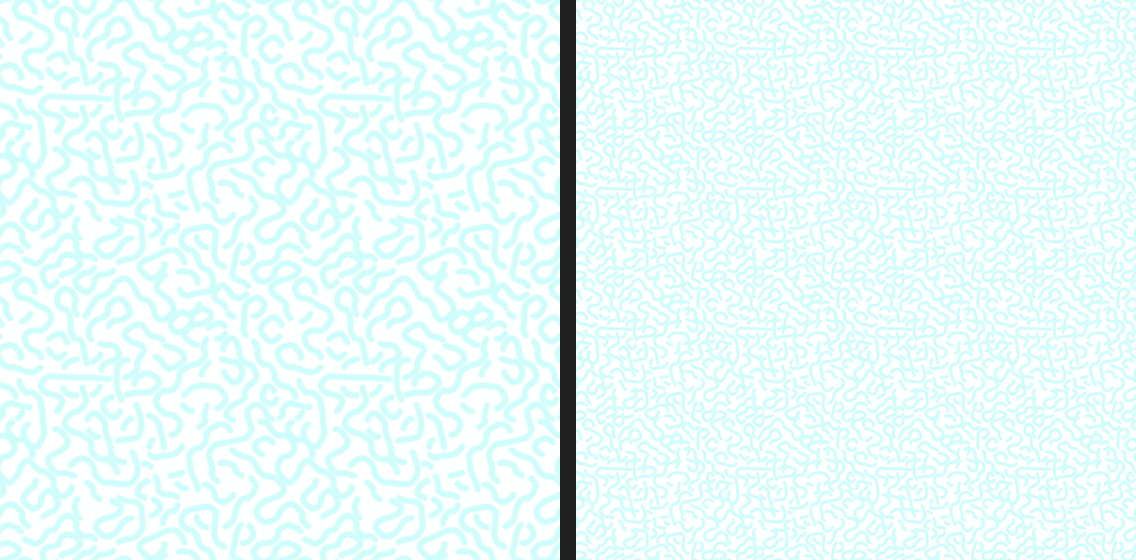
Left, the tile; right, the same tile 2 across and 2 down.
This pattern is drawn by a WebGL 1 fragment shader. Its source:

```glsl
precision highp float;
// Short pale aqua squiggles with round ends, scattered evenly over near-white.
// Each cell of a warped, jittered mesh joins its edge crossings with Bezier curves;
// curves continue across shared edges until a cut or a straight cell ends them.

uniform vec2 u_resolution;

const float REPEATS = 2.0;       // whole tiles across the canvas
const float PERIOD = 14.0;       // mesh cells in one tile
const float HALF_WIDTH = 0.153;  // the following are in cells
const float SOFTNESS = 0.07;
const float JITTER = 0.28;
const float WARP = 0.5;
const float CUT_CHANCE = 0.09;
const float CUT_LENGTH = 0.36;   // share of a curve removed at a cut
const float TAU = 6.2831853;
const int SEGMENTS = 8;
const vec3 PAPER = vec3(0.996, 1.0, 1.0);
const vec3 INK = vec3(0.81, 0.992, 0.983);

// A point on a mesh edge, with the direction in which a curve passes it
struct Crossing {
  vec2 pos;
  vec2 dir;
  float trim;
};

// Sine hash that wraps with the tile
float hash(vec2 cell, float salt) {
  vec2 q = mod(cell, PERIOD) + salt * vec2(3.17, 7.31);
  return fract(sin(dot(q, vec2(127.1, 311.7))) * 43758.5453);
}

vec2 warp(vec2 p) {
  vec2 a = TAU * p / PERIOD;
  return WARP * vec2(sin(a.y + 0.7) + 0.4 * sin(2.0 * a.x + a.y),
                     sin(a.x + 2.1) + 0.4 * sin(a.x - 2.0 * a.y));
}

vec2 meshVertex(vec2 v) {
  return v + warp(v) + JITTER * (vec2(hash(v, 1.0), hash(v, 2.0)) - 0.5);
}

// 0 and 1: two arcs, round one diagonal or the other; 2: upright; 3: level
float cellKind(vec2 cell) {
  float h = hash(cell, 3.0);
  return step(0.4, h) + step(0.8, h) + step(0.9, h);
}

// True where four arcs would close into a ring round a vertex
bool isRing(vec2 v) {
  return cellKind(v) == 0.0 && cellKind(v - 1.0) == 0.0
      && cellKind(v - vec2(1.0, 0.0)) == 1.0
      && cellKind(v - vec2(0.0, 1.0)) == 1.0;
}

// Crossing of the edge that leaves vertex v along the given axis
Crossing edgeCrossing(vec2 v, vec2 axis, float inward) {
  float salt = 4.0 + 5.0 * axis.x;
  vec2 a = meshVertex(v);
  vec2 b = meshVertex(v + axis);
  vec2 edge = normalize(b - a);
  float turn = 0.8 * (hash(v, salt) - 0.5);
  vec2 normal = vec2(-edge.y, edge.x);
  vec2 dir = inward * (cos(turn) * normal + sin(turn) * edge);
  bool cut = hash(v, salt + 1.0) < CUT_CHANCE || (axis.x > 0.5 && isRing(v));
  float slide = 0.42 + 0.16 * hash(v, salt + 2.0);
  return Crossing(mix(a, b, slide), dir, cut ? CUT_LENGTH : 0.0);
}

float segmentDistance(vec2 p, vec2 a, vec2 b) {
  vec2 ab = b - a;
  float t = clamp(dot(p - a, ab) / max(dot(ab, ab), 1e-6), 0.0, 1.0);
  return length(p - a - t * ab);
}

vec2 bezier(vec2 a, vec2 b, vec2 c, vec2 d, float t) {
  float s = 1.0 - t;
  return s * s * s * a + 3.0 * s * t * (s * b + t * c) + t * t * t * d;
}

// Distance to the trimmed curve between two crossings
float curveDistance(vec2 p, Crossing a, Crossing b) {
  if (a.trim + b.trim > 0.5) return 9.0;  // too short to keep
  float handle = 0.3 * distance(a.pos, b.pos);
  vec2 ha = a.pos + handle * a.dir;
  vec2 hb = b.pos + handle * b.dir;
  vec2 last = bezier(a.pos, ha, hb, b.pos, a.trim);
  float d = 9.0;
  for (int i = 1; i <= SEGMENTS; i++) {
    float t = mix(a.trim, 1.0 - b.trim, float(i) / float(SEGMENTS));
    vec2 next = bezier(a.pos, ha, hb, b.pos, t);
    d = min(d, segmentDistance(p, last, next));
    last = next;
  }
  return d;
}

float cellDistance(vec2 p, vec2 cell) {
  vec2 x = vec2(1.0, 0.0);
  vec2 y = vec2(0.0, 1.0);
  Crossing bottom = edgeCrossing(cell, x, 1.0);
  Crossing top = edgeCrossing(cell + y, x, -1.0);
  Crossing left = edgeCrossing(cell, y, -1.0);
  Crossing right = edgeCrossing(cell + x, y, 1.0);
  float kind = cellKind(cell);
  if (kind < 0.5) return min(curveDistance(p, left, bottom), curveDistance(p, top, right));
  if (kind < 1.5) return min(curveDistance(p, left, top), curveDistance(p, bottom, right));
  if (kind < 2.5) return curveDistance(p, bottom, top);
  return curveDistance(p, left, right);
}

void main() {
  vec2 p = gl_FragCoord.xy / u_resolution * REPEATS * PERIOD;
  vec2 home = floor(p - warp(p - warp(p)));
  float d = 9.0;
  for (int j = -1; j <= 1; j++)
    for (int i = -1; i <= 1; i++)
      d = min(d, cellDistance(p, home + vec2(float(i), float(j))));
  float ink = 1.0 - smoothstep(HALF_WIDTH - SOFTNESS, HALF_WIDTH + SOFTNESS, d);
  gl_FragColor = vec4(mix(PAPER, INK, ink), 1.0);
}
```
